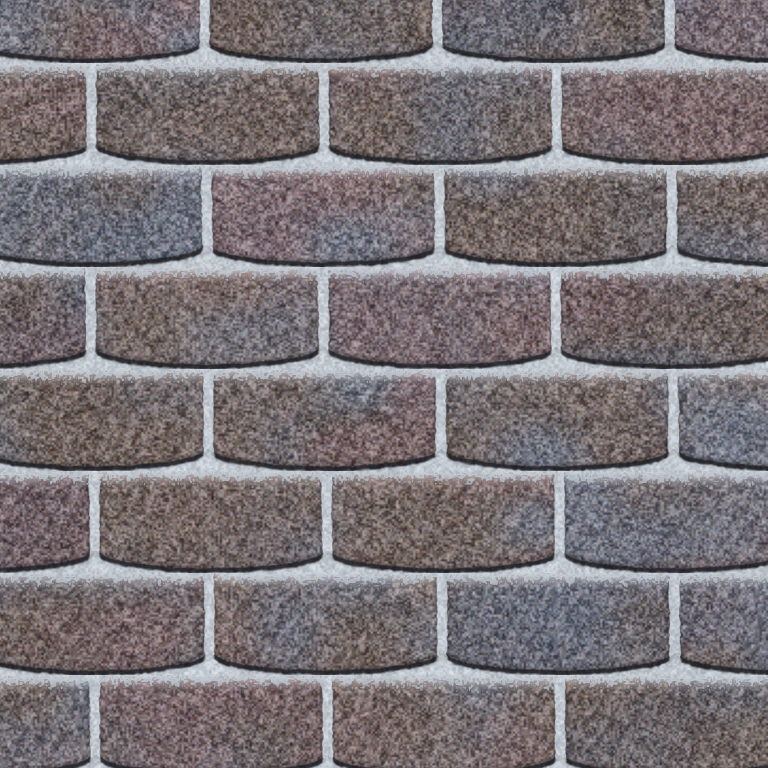
Write a Shadertoy shader that draws this texture.

```glsl
// Staggered rows of bow-bottomed granular shingles with pale joints and dark lower edges.

float hash(vec2 p) {
    return fract(sin(dot(p, vec2(12.9898, 78.233))) * 43758.5453);
}

float noise(vec2 p) {
    vec2 i = floor(p), f = fract(p);
    f = f * f * (3.0 - 2.0 * f);
    return mix(mix(hash(i), hash(i + vec2(1, 0)), f.x),
               mix(hash(i + vec2(0, 1)), hash(i + vec2(1, 1)), f.x), f.y);
}

void mainImage(out vec4 fragColor, in vec2 fragCoord) {
    // Units of one row height, counted downwards from the top
    const float ROWS = 7.53, WIDTH = 2.28;
    vec2 p = fragCoord / iResolution.y;
    p = vec2(p.x, 1.0 - p.y) * ROWS + vec2(0.0, 0.38);
    float pixel = ROWS / iResolution.y;

    // Granules at two sizes, and a slow wobble for worn edges
    float fine = noise(p * 48.0) - 0.5;
    float coarse = noise(p * 27.0 + 31.7) - 0.5;
    float grain = 0.7 * fine + 0.5 * coarse;
    float wobble = noise(p * 7.0 + 5.3) - 0.5;

    // Shingle cell: every second row moves by half a shingle
    float row = floor(p.y);
    float y = p.y - row;
    float x = p.x - 2.01 - 0.008 * p.y + mod(row, 2.0) * 0.5 * WIDTH;
    x += 0.03 * (hash(vec2(row, 4.0)) - 0.5);
    float column = floor(x / WIDTH);
    float d = x - (column + 0.5) * WIDTH;
    vec2 id = vec2(column, row);

    // Signed distances to the sides and to the bowed lower edge
    float q = min(abs(d) / 1.09, 1.04);
    float inside = 1.09 - abs(d) + 0.012 * wobble + 0.018 * coarse;
    float bottom = 0.965 - 0.105 * q * q - 0.04 * pow(q, 14.0);
    float below = y - bottom + 0.012 * wobble + 0.012 * coarse;

    float sides = smoothstep(-pixel, pixel, inside);
    float top = smoothstep(0.035, 0.115, y + 0.17 * grain + 0.03 * wobble);
    float shingle = sides * top * (1.0 - smoothstep(-pixel, pixel, below));

    // Pale granules of the layer underneath
    vec3 color = vec3(0.765, 0.79, 0.82) + 0.2 * grain;
    color *= 1.0 - 0.12 * smoothstep(0.09, 0.0, below) * step(0.0, below);

    // Weathered blend of brown, slate blue and dull red, different on each shingle
    vec2 patchAt = p * vec2(1.3, 1.6) + 17.0 * hash(id);
    float blue = 0.6 * noise(patchAt) + 0.4 * hash(id + 2.6);
    float red = noise(patchAt * 0.9 + 40.0) * hash(id + 8.1);
    vec3 stone = mix(vec3(0.435, 0.385, 0.37), vec3(0.415, 0.43, 0.48),
                     smoothstep(0.2, 0.8, blue));
    stone = mix(stone, vec3(0.46, 0.385, 0.40), 0.8 * smoothstep(0.15, 0.65, red));
    stone *= 0.97 + 0.1 * hash(id + 5.9) + 0.1 * wobble;
    stone += 0.42 * grain;
    stone += 0.05 * (vec3(hash(floor(p * 40.0)), 0.5, hash(floor(p * 40.0) + 9.0)) - 0.5);

    // Dusty upper fringe and slightly darker rims
    stone += 0.05 * smoothstep(0.28, 0.1, y) * (0.5 + 2.0 * coarse);
    stone *= 1.0 - 0.2 * smoothstep(0.04, 0.0, inside);
    stone *= 1.0 - 0.22 * smoothstep(-0.07, 0.0, below);
    color = mix(color, stone, shingle);

    // Dark thickness and cast shadow along the lower edge
    float shadow = smoothstep(-0.022, 0.0, below) * smoothstep(0.05, 0.018, below);
    shadow *= smoothstep(-0.015, 0.02, inside);
    color = mix(color, vec3(0.13, 0.13, 0.15) + 0.08 * grain, 0.93 * shadow);

    fragColor = vec4(clamp(color, 0.0, 1.0), 1.0);
}
```
